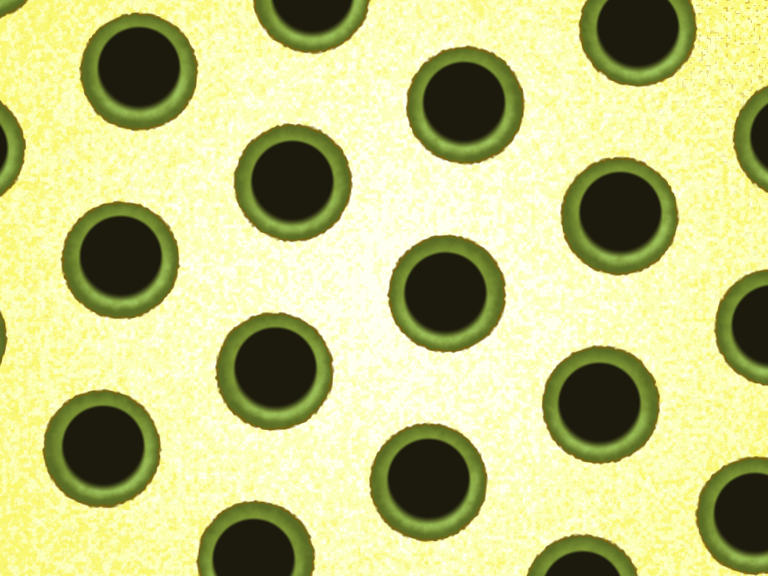
Reproduce this pattern procedurally as a Shadertoy shader.

```glsl
// Lattice and ring sizes, in canvas heights
const vec2 LATTICE_ORIGIN = vec2(0.776, 0.490);
const vec2 STEP_A = vec2(0.2674, -0.1927);
const vec2 STEP_B = vec2(-0.0321, -0.3273);
const float RING_RADIUS = 0.1020;
const float HOLE_RADIUS = 0.0712;
const float RIM_WIDTH = 0.0045;
const float RIM_ROUGHNESS = 0.0035;
const vec2 HOLE_SHIFT = vec2(-0.001, 0.003);
const float HOLE_JITTER = 0.007;

// Backlight
const vec2 LIGHT_CENTER = vec2(0.69, 0.50);
const float LIGHT_FALLOFF = 0.95;
const float GRAIN_SCALE = 135.0;
const float GRAIN_CONTRAST = 1.25;

// Colours
const vec3 WHITE_HOT = vec3(1.00, 1.00, 0.94);
const vec3 PALE = vec3(0.99, 1.00, 0.72);
const vec3 YELLOW = vec3(0.98, 0.97, 0.44);
const vec3 SPECK = vec3(0.76, 0.62, 0.12);
const vec3 RIM = vec3(0.50, 0.37, 0.05);
const vec3 OLIVE = vec3(0.35, 0.42, 0.14);
const vec3 GREEN = vec3(0.52, 0.62, 0.22);
const vec3 GLINT = vec3(0.62, 0.76, 0.36);
const vec3 HOLE = vec3(0.11, 0.10, 0.05);

float hash(vec2 p) {
    vec3 q = fract(p.xyx * vec3(0.1031, 0.1030, 0.0973));
    q += dot(q, q.yzx + 33.33);
    return fract((q.x + q.y) * q.z);
}

float noise(vec2 p) {
    vec2 i = floor(p), f = fract(p);
    f = f * f * (3.0 - 2.0 * f);
    return mix(mix(hash(i), hash(i + vec2(1, 0)), f.x),
               mix(hash(i + vec2(0, 1)), hash(i + vec2(1, 1)), f.x), f.y);
}

float fbm(vec2 p) {
    float sum = 0.0, weight = 0.5;
    for (int i = 0; i < 3; i++) {
        sum += weight * noise(p);
        p = mat2(1.6, 1.2, -1.2, 1.6) * p + 17.3;
        weight *= 0.6;
    }
    return sum / 0.98;
}

// Grainy overexposed surface, yellowing away from the light
vec3 background(vec2 p) {
    float reach = length(p - LIGHT_CENTER);
    float grain = fbm(p * GRAIN_SCALE + 40.0) - 0.5;
    float tone = 0.95 - LIGHT_FALLOFF * reach + GRAIN_CONTRAST * grain;
    vec3 color = mix(YELLOW, PALE, smoothstep(0.0, 0.5, tone));
    color = mix(color, WHITE_HOT, smoothstep(0.5, 0.95, tone));
    float corner = smoothstep(0.45, 1.0, dot(p - LIGHT_CENTER, vec2(0.75, 0.66)));
    float speck = smoothstep(0.72, 0.92, noise(p * 210.0 + 9.0));
    return mix(color, SPECK, speck * (0.08 + 0.75 * corner) * smoothstep(0.2, 0.7, reach));
}

// Ring shade from the distance outside the hole
vec3 ringColor(vec2 p, vec2 dir, float gap, float seed) {
    float inner = 1.0 - smoothstep(0.002, 0.026, gap);
    float lower = smoothstep(-0.3, 0.95, dot(dir, normalize(vec2(0.7 * seed - 0.1, -1.0))));
    float mottle = fbm(p * 65.0) - 0.5;
    vec3 color = mix(OLIVE, GREEN, clamp(inner * (0.75 + 0.35 * lower) + 0.5 * mottle, 0.0, 1.0));
    float band = (gap - 0.009) / 0.009;
    float glint = exp(-band * band) * lower * (0.75 + mottle);
    return mix(color, GLINT, clamp(glint, 0.0, 1.0));
}

void mainImage(out vec4 fragColor, in vec2 fragCoord) {
    vec2 p = fragCoord / iResolution.y;
    float pixel = 1.0 / iResolution.y;

    // Nearest lattice site
    vec2 cell = round(inverse(mat2(STEP_A, STEP_B)) * (p - LATTICE_ORIGIN));
    vec2 local = p - LATTICE_ORIGIN - mat2(STEP_A, STEP_B) * cell;
    float seed = hash(cell + 31.0);
    vec2 jitter = vec2(seed, hash(cell + 57.0)) - 0.5;
    vec2 fromHole = local - HOLE_SHIFT - HOLE_JITTER * jitter;

    // Signed distances
    float rough = RIM_ROUGHNESS * (noise(p * 160.0) - 0.5);
    float outer = length(local) - RING_RADIUS + rough;
    float gap = length(fromHole) - HOLE_RADIUS;
    vec2 dir = fromHole / max(length(fromHole), 1e-4);

    // Ring with a rough brown rim
    vec3 ring = ringColor(p, dir, gap, seed);
    float rim = smoothstep(-RIM_WIDTH - pixel, -0.3 * RIM_WIDTH, outer);
    ring = mix(ring, RIM, rim * (0.55 + 0.45 * noise(p * 190.0 + 5.0)));

    // Hole edge, softer at the bottom
    float blur = mix(0.0025, 0.008, smoothstep(-0.2, 1.0, -dir.y)) + 0.5 * pixel;
    ring = mix(HOLE, ring, smoothstep(-blur, blur, gap));

    float edge = 0.0012 + 0.7 * pixel;
    vec3 color = mix(ring, background(p), smoothstep(-edge, edge, outer));
    fragColor = vec4(color, 1.0);
}
```
